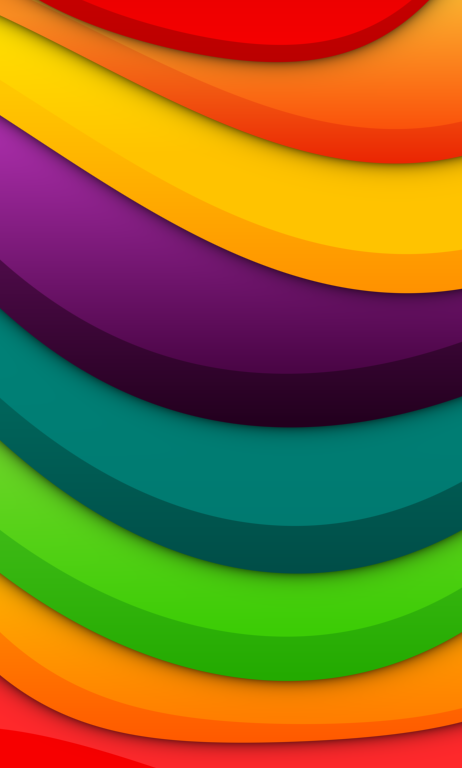
Reproduce this background procedurally as a Shadertoy shader.

```glsl
// Overlapping wavy sheets in rainbow colours, each with a darker lower rim.
// Every sheet hangs from the top down to a quartic curve; sheets are painted
// from the lowest to the highest, each casting a soft shadow on those below.

#define SHADOW_STRENGTH 0.50
#define SHADOW_SIZE     0.009
#define EDGE_PIXELS     0.8

// Quartic through five evenly spaced heights, by forward differences
float curve(float x, vec4 h, float last) {
    float s = 4.0 * x;
    vec4 d1 = vec4(h.yzw, last) - h;
    vec3 d2 = d1.yzw - d1.xyz;
    vec2 d3 = d2.yz - d2.xy;
    float d4 = d3.y - d3.x;
    float c2 = s * (s - 1.0) / 2.0;
    float c3 = c2 * (s - 2.0) / 3.0;
    float c4 = c3 * (s - 3.0) / 4.0;
    return h.x + s * d1.x + c2 * d2.x + c3 * d3.x + c4 * d4;
}

// Antialiased coverage of the side where d is positive
float cover(float d) {
    float w = EDGE_PIXELS / iResolution.y;
    return smoothstep(-w, w, d);
}

vec3 ramp(vec3 top, vec3 bottom, vec2 span, float y) {
    return mix(top, bottom, clamp((y - span.x) / (span.y - span.x), 0.0, 1.0));
}

// p: x across, y downwards. rim: thickness at left and right.
// span: vertical extent of the face gradient (xy) and rim gradient (zw).
void sheet(inout vec3 col, vec2 p, vec4 h, float last, vec2 rim, vec4 span,
           vec3 faceTop, vec3 faceBottom, vec3 rimTop, vec3 rimBottom) {
    float e = 0.005;
    float edge = curve(p.x, h, last);
    float slope = (curve(p.x + e, h, last) - curve(p.x - e, h, last)) / (2.0 * e);
    slope *= iResolution.y / iResolution.x;
    float lean = inversesqrt(1.0 + slope * slope);
    float d = (edge - p.y) * lean;

    // Shadow on whatever lies below
    float fall = max(-d, 0.0) / SHADOW_SIZE;
    col *= 1.0 - SHADOW_STRENGTH * exp(-fall);

    // Face and rim
    float q = 1.0 - p.x;
    float thickness = mix(rim.y, rim.x, q * q);
    vec3 face = ramp(faceTop, faceBottom, span.xy, p.y);
    vec3 border = ramp(rimTop, rimBottom, span.zw, p.y);
    vec3 paint = mix(border, face, cover(d - thickness * lean));
    col = mix(col, paint, cover(d));
}

void mainImage(out vec4 fragColor, in vec2 fragCoord) {
    vec2 p = fragCoord / iResolution.xy;
    p.y = 1.0 - p.y;

    // Scarlet floor with a deeper corner
    float corner = curve(p.x, vec4(0.949, 0.983, 1.035, 1.1), 1.2);
    vec3 col = mix(vec3(1.0, 0.16, 0.17), vec3(0.97, 0.0, 0.0), cover(p.y - corner));

    // Amber
    sheet(col, p, vec4(0.879, 0.952, 0.967, 0.962), 0.940,
          vec2(0.056, 0.018), vec4(0.75, 0.94, 0.83, 0.965),
          vec3(1.0, 0.69, 0.0), vec3(1.0, 0.49, 0.0),
          vec3(1.0, 0.49, 0.0), vec3(1.0, 0.35, 0.0));
    // Green
    sheet(col, p, vec4(0.746, 0.836, 0.881, 0.880), 0.823,
          vec2(0.056, 0.058), vec4(0.58, 0.82, 0.70, 0.88),
          vec3(0.43, 0.84, 0.16), vec3(0.235, 0.80, 0.02),
          vec3(0.235, 0.725, 0.08), vec3(0.137, 0.667, 0.0));
    // Teal
    sheet(col, p, vec4(0.573, 0.682, 0.738, 0.742), 0.690,
          vec2(0.055, 0.063), vec4(0.41, 0.68, 0.53, 0.74),
          vec3(0.0, 0.51, 0.47), vec3(0.0, 0.478, 0.44),
          vec3(0.0, 0.39, 0.353), vec3(0.0, 0.306, 0.282));
    // Purple
    sheet(col, p, vec4(0.401, 0.505, 0.551, 0.552), 0.516,
          vec2(0.063, 0.071), vec4(0.17, 0.48, 0.35, 0.55),
          vec3(0.67, 0.18, 0.67), vec3(0.294, 0.02, 0.275),
          vec3(0.294, 0.04, 0.275), vec3(0.137, 0.0, 0.118));
    // Yellow
    sheet(col, p, vec4(0.150, 0.247, 0.328, 0.375), 0.376,
          vec2(0.046, 0.051), vec4(0.03, 0.20, 0.12, 0.38),
          vec3(1.0, 0.88, 0.0), vec3(1.0, 0.765, 0.0),
          vec3(1.0, 0.78, 0.0), vec3(1.0, 0.57, 0.0));
    // Orange
    sheet(col, p, vec4(0.020, 0.095, 0.165, 0.208), 0.203,
          vec2(0.039, 0.045), vec4(0.0, 0.17, 0.02, 0.21),
          vec3(0.99, 0.69, 0.18), vec3(0.98, 0.314, 0.04),
          vec3(0.98, 0.55, 0.13), vec3(0.92, 0.15, 0.01));
    // Red
    sheet(col, p, vec4(-0.033, 0.043, 0.077, 0.068), -0.052,
          vec2(0.03, 0.021), vec4(0.0, 0.06, 0.0, 0.08),
          vec3(0.93, 0.0, 0.0), vec3(0.96, 0.0, 0.0),
          vec3(0.77, 0.0, 0.0), vec3(0.73, 0.0, 0.0));

    fragColor = vec4(col, 1.0);
}
```
